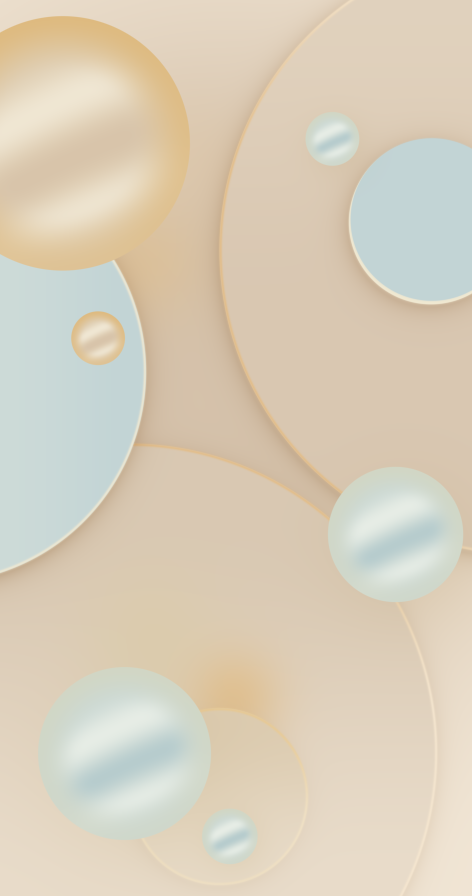
This background is drawn by a Shadertoy shader. Its source:

```glsl
// Soft studio still life: thin overlapping discs in sand and pale blue, with satin spheres.
// Discs are distance fields with a cast shadow and a lit rim; spheres are shaded by
// blurred diagonal reflections and a tinted edge. Lengths are in canvas heights.

float cover(float d) {
    return smoothstep(0.75, -0.75, d * iResolution.y);
}

float glow(vec2 p, vec2 center, float radius) {
    vec2 q = (p - center) / radius;
    return exp(-dot(q, q));
}

float band(float x, float center, float width) {
    float q = (x - center) / width;
    return exp(-q * q);
}

// Flat disc: soft shadow outside, face colour, thin bright line along the rim.
void disc(inout vec3 color, vec2 p, vec2 center, float radius, vec3 face, vec3 rim, float shadow) {
    float d = length(p - center) - radius;
    float shadeDistance = max(length(p - center - vec2(-0.002, -0.004)) - radius, 0.0);
    color *= mix(vec3(1.0), vec3(0.84, 0.77, 0.68), shadow * exp(-shadeDistance / 0.011));
    color = mix(color, face, cover(d));
    color = mix(color, rim, 0.85 * band(d, -0.0012, 0.0017));
}

// Satin sphere: two light stripes, one dark stripe, and an edge tint that fades at the base.
void sphere(inout vec3 color, vec2 p, vec2 center, float radius, vec3 body, vec3 light, vec3 dark, vec3 edge) {
    vec2 q = (p - center) / radius;
    float dist = length(q);
    float across = dot(q, vec2(-0.42, 0.91)) + 0.08 * q.x * q.x;
    float inner = 1.0 - smoothstep(0.45, 1.0, dist);
    vec3 shade = mix(body, light, 0.85 * band(across, 0.30, 0.25) * inner);
    shade = mix(shade, light, 0.80 * band(across, -0.55, 0.22) * (0.35 + 0.65 * inner));
    shade = mix(shade, dark, 0.85 * band(across, -0.14, 0.19) * inner);
    float edgeTint = smoothstep(0.55, 1.0, dist) * (0.78 + 0.22 * q.y);
    shade = mix(shade, edge, edgeTint);
    color = mix(color, shade, cover((dist - 1.0) * radius));
}

void pearl(inout vec3 color, vec2 p, vec2 center, float radius) {
    float contact = glow(p, center + radius * vec2(0.15, -0.25), radius * 1.05);
    color = mix(color, color * vec3(0.94, 0.92, 0.85), 0.5 * contact);
    sphere(color, p, center, radius, vec3(0.80, 0.85, 0.83), vec3(0.92, 0.94, 0.91),
           vec3(0.70, 0.79, 0.80), vec3(0.82, 0.84, 0.77));
}

void golden(inout vec3 color, vec2 p, vec2 center, float radius) {
    sphere(color, p, center, radius, vec3(0.87, 0.80, 0.69), vec3(0.95, 0.92, 0.85),
           vec3(0.84, 0.76, 0.66), vec3(0.87, 0.73, 0.50));
}

void mainImage(out vec4 fragColor, in vec2 fragCoord) {
    vec2 p = fragCoord / iResolution.y;

    // Backdrop, brightening towards the corners, with warm bounce light
    float outward = smoothstep(0.08, 0.62, distance(p, vec2(0.25, 0.60)));
    vec3 color = mix(vec3(0.835, 0.76, 0.67), vec3(0.94, 0.895, 0.83), outward);
    color = mix(color, vec3(0.87, 0.75, 0.57), 0.65 * glow(p, vec2(0.16, 0.71), 0.065));
    color = mix(color, vec3(0.87, 0.78, 0.66), 0.5 * glow(p, vec2(0.21, 0.82), 0.07));

    // Rims are golden near the middle and cream further out
    float warmth = smoothstep(0.48, 0.18, distance(p, vec2(0.25, 0.62)));
    vec3 rim = mix(vec3(0.96, 0.90, 0.81), vec3(0.89, 0.74, 0.53), warmth);
    vec3 cream = vec3(0.94, 0.91, 0.82);

    // Large sand discs
    vec3 upperFace = mix(vec3(0.85, 0.78, 0.695), vec3(0.88, 0.82, 0.74), smoothstep(0.65, 1.0, p.y));
    disc(color, p, vec2(0.585, 0.721), 0.340, upperFace, rim, 0.45);

    vec3 lowerFace = mix(vec3(0.91, 0.86, 0.79), vec3(0.85, 0.785, 0.70), smoothstep(0.0, 0.42, p.y));
    lowerFace = mix(lowerFace, vec3(0.86, 0.80, 0.66), 0.6 * glow(p, vec2(0.17, 0.29), 0.075));
    lowerFace = mix(lowerFace, vec3(0.88, 0.74, 0.53), 0.75 * glow(p, vec2(0.262, 0.222), 0.052));
    disc(color, p, vec2(0.143, 0.160), 0.345, lowerFace, rim, 0.30);

    // Small sand disc
    vec3 smallFace = mix(vec3(0.905, 0.855, 0.78), vec3(0.865, 0.80, 0.695), smoothstep(0.03, 0.20, p.y));
    vec3 smallRim = mix(vec3(0.94, 0.88, 0.77), vec3(0.91, 0.79, 0.58), smoothstep(0.08, 0.20, p.y));
    disc(color, p, vec2(0.245, 0.111), 0.0988, smallFace, smallRim, 0.12);

    // Pale blue discs
    vec3 blue = mix(vec3(0.80, 0.855, 0.845), vec3(0.76, 0.83, 0.835), smoothstep(0.0, 0.16, p.x));
    disc(color, p, vec2(-0.073, 0.585), 0.236, blue, cream, 0.60);
    disc(color, p, vec2(0.481, 0.752), 0.0915, cream, cream, 0.45);
    disc(color, p, vec2(0.482, 0.755), 0.0905, blue, blue, 0.0);

    // Spheres
    golden(color, p, vec2(0.070, 0.840), 0.142);
    golden(color, p, vec2(0.1095, 0.6225), 0.030);
    pearl(color, p, vec2(0.371, 0.845), 0.030);
    pearl(color, p, vec2(0.4415, 0.4035), 0.0755);
    pearl(color, p, vec2(0.139, 0.159), 0.0965);
    pearl(color, p, vec2(0.2565, 0.0665), 0.031);

    fragColor = vec4(color, 1.0);
}
```
